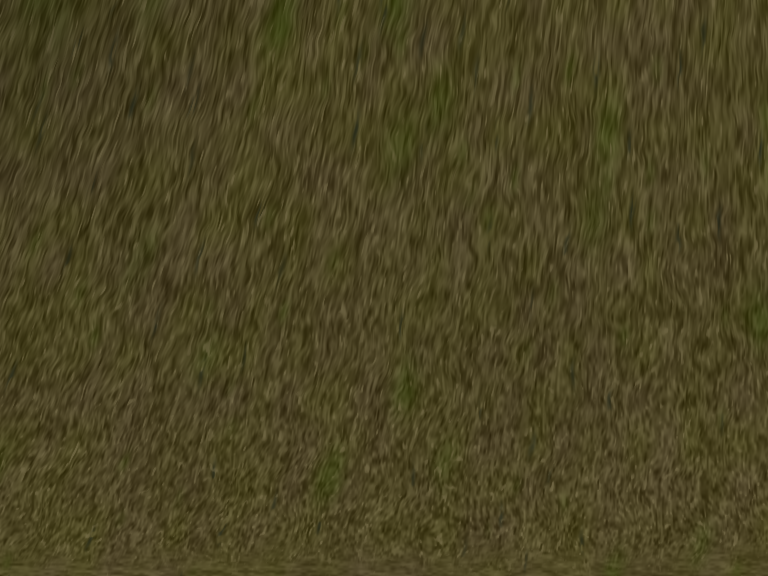
Write a WebGL 1 fragment shader that draws this texture.

```glsl
precision highp float;
// Dry, matted grass: fine streaks that lean at the left, stand upright at the
// right and shorten toward the bottom, from layers of column-jittered noise.
// Scattered green tufts, dark gaps and pale straw flecks break up the brown.

uniform vec2 u_resolution;

#define BLADE_WIDTH 0.0052
#define LENGTH_BOTTOM 0.009
#define LENGTH_GROWTH 0.03
#define LEAN_LEFT 0.34
#define CONTRAST 0.27
#define TUFT_STRENGTH 0.75
#define GAP_STRENGTH 0.75
#define STRAW_STRENGTH 0.5
#define FLAT_BAND 0.06

const vec3 EARTH = vec3(0.288, 0.259, 0.137);
const vec3 TUFT_GREEN = vec3(0.215, 0.262, 0.06);
const vec3 GAP_DARK = vec3(0.135, 0.155, 0.105);
const vec3 STRAW = vec3(0.46, 0.42, 0.29);

float hash(vec2 p) {
  vec3 q = fract(vec3(p.xyx) * 0.1031);
  q += dot(q, q.yzx + 33.33);
  return fract((q.x + q.y) * q.z);
}

float noise(vec2 p) {
  vec2 i = floor(p);
  vec2 f = fract(p);
  f = f * f * (3.0 - 2.0 * f);
  return mix(mix(hash(i), hash(i + vec2(1.0, 0.0)), f.x),
             mix(hash(i + vec2(0.0, 1.0)), hash(i + vec2(1.0, 1.0)), f.x), f.y);
}

// One column of 1D noise, shifted so neighbouring blades do not line up
float blade(float column, float v) {
  v += 7.0 * hash(vec2(column, 71.0));
  float i = floor(v);
  float f = smoothstep(0.0, 1.0, v - i);
  return mix(hash(vec2(column, i)), hash(vec2(column, i + 1.0)), f);
}

float streaks(vec2 p) {
  float i = floor(p.x);
  return mix(blade(i, p.y), blade(i + 1.0, p.y), smoothstep(0.0, 1.0, p.x - i));
}

// Soft elongated spots, at most one per cell
float scatter(vec2 p, vec2 cell, vec2 size, float chance, float seed) {
  vec2 home = floor(p / cell);
  float total = 0.0;
  for (int y = -1; y <= 1; y++) {
    for (int x = -1; x <= 1; x++) {
      vec2 id = home + vec2(float(x), float(y));
      vec2 jitter = vec2(hash(id + seed), hash(id + seed + 19.0));
      vec2 d = (p - (id + jitter) * cell) / size;
      float pick = hash(id + seed + 43.0);
      float weight = step(pick, chance) * (0.4 + 0.6 * pick / chance);
      total += weight * exp(-dot(d, d));
    }
  }
  return min(total, 1.0);
}

void main() {
  vec2 p = gl_FragCoord.xy / u_resolution.y;
  float across = gl_FragCoord.x / u_resolution.x;

  // Lean coordinates: u crosses the blades, v counts blade lengths
  float lean = LEAN_LEFT * (1.0 - across);
  float wobble = 0.012 * (noise(p * vec2(18.0, 13.0)) - 0.5);
  wobble += 0.004 * (noise(p * vec2(60.0, 42.0)) - 0.5);
  float u = p.x - lean * (p.y - 0.5) + wobble;
  float v = log(LENGTH_BOTTOM + LENGTH_GROWTH * p.y) / LENGTH_GROWTH;
  vec2 grain = vec2(u / BLADE_WIDTH, v);

  // Coarse clumps, blades and fine fibres
  float clump = streaks(grain * vec2(0.31, 0.5) + 50.0);
  float body = streaks(grain);
  float fibre = streaks(grain * vec2(1.7, 1.6) + 200.0);
  float tone = 0.14 * clump + 0.42 * body + 0.44 * fibre;

  // The lowest strip lies flat
  float flatTone = 0.5 * noise(p * vec2(45.0, 150.0)) + 0.5 * noise(p * vec2(110.0, 250.0));
  float lying = 1.0 - smoothstep(0.0, 1.0, p.y / FLAT_BAND + 0.8 * (clump - 0.5));
  tone = mix(tone, 0.22 + 0.62 * flatTone, lying);

  // Broad light and hue drift
  float drift = noise(p * vec2(5.0, 3.5) + 9.0) - 0.5;
  float hue = noise(vec2(u * 24.0, p.y * 13.0) + 31.0) - 0.5;
  float light = 0.99 + 0.03 * across + 0.04 * drift;
  light += 0.05 * (1.0 - smoothstep(0.0, 0.4, p.y));
  light -= 0.12 * (1.0 - smoothstep(0.0, 0.5, across)) * smoothstep(0.5, 1.0, p.y);
  vec3 color = EARTH + CONTRAST * (tone - 0.5) * vec3(1.0, 0.98, 0.86);
  color += hue * vec3(-0.008, 0.009, -0.03);

  // Green tufts, larger toward the top
  vec2 ground = vec2(u, p.y);
  float grow = 0.65 + 0.5 * p.y;
  float tuft = scatter(ground, vec2(0.23, 0.25), vec2(0.027, 0.06) * grow, 0.55, 3.0);
  tuft += 0.5 * scatter(ground, vec2(0.09, 0.11), vec2(0.011, 0.025) * grow, 0.35, 87.0);
  vec3 green = TUFT_GREEN + 0.2 * (tone - 0.5);
  color = mix(color, green, TUFT_STRENGTH * min(tuft, 1.0) * (0.6 + 0.6 * clump));

  // Dark gaps between blades and pale straw
  float gap = scatter(ground, vec2(0.08, 0.1), vec2(0.0045, 0.026) * grow, 0.3, 140.0);
  gap *= smoothstep(0.25, 0.6, 1.0 - body);
  color = mix(color, GAP_DARK, GAP_STRENGTH * gap);
  float straw = smoothstep(0.7, 0.95, streaks(grain * vec2(0.85, 1.2) + 400.0));
  straw *= smoothstep(0.35, 0.8, fibre) * (1.0 - 0.7 * lying);
  color = mix(color, STRAW, STRAW_STRENGTH * straw);

  gl_FragColor = vec4(clamp(color * light, 0.0, 1.0), 1.0);
}
```
